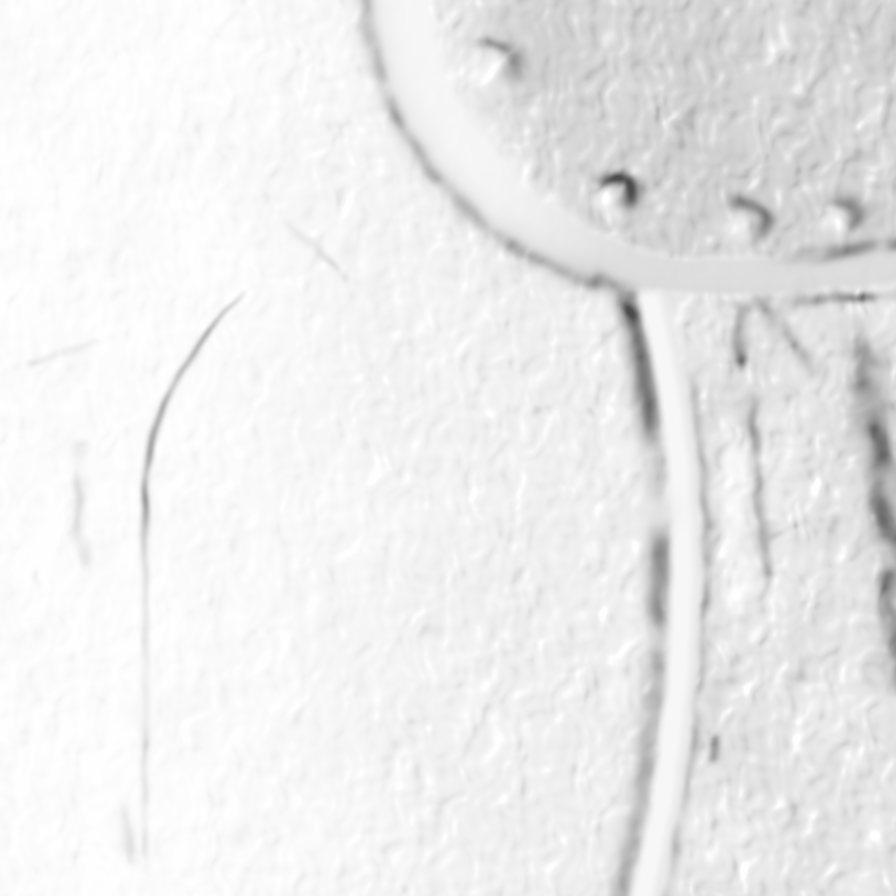
Give the GLSL for this texture map, as a Shadertoy shader.

```glsl
// Draws a pale embossed plaster map with a studded disc, a curved seam and shaded folds.

vec2 hashGradient(vec2 cell) {
    vec2 h = vec2(dot(cell, vec2(127.1, 311.7)), dot(cell, vec2(269.5, 183.3)));
    return fract(sin(h) * 43758.5) * 2.0 - 1.0;
}

float gradientNoise(vec2 p) {
    vec2 i = floor(p), f = fract(p);
    vec2 w = f * f * f * (f * (f * 6.0 - 15.0) + 10.0);
    float a = dot(hashGradient(i), f);
    float b = dot(hashGradient(i + vec2(1, 0)), f - vec2(1, 0));
    float c = dot(hashGradient(i + vec2(0, 1)), f - vec2(0, 1));
    float d = dot(hashGradient(i + 1.0), f - 1.0);
    return mix(mix(a, b, w.x), mix(c, d, w.x), w.y);
}

float relief(vec2 p) {
    return gradientNoise(p * vec2(38, 27)) + 0.55 * gradientNoise(p * vec2(82, 64) + 9.0);
}

// Soft window between two limits
float span(float t, float lo, float hi, float soft) {
    return smoothstep(lo - soft, lo + soft, t) * (1.0 - smoothstep(hi - soft, hi + soft, t));
}

float ridge(float d, float width) {
    return exp(-d * d / (width * width));
}

// Soft stroke along a straight segment
float stroke(vec2 p, vec2 a, vec2 b, float width) {
    vec2 ab = b - a;
    float t = clamp(dot(p - a, ab) / dot(ab, ab), 0.0, 1.0);
    return ridge(length(p - a - ab * t), width);
}

void mainImage(out vec4 fragColor, in vec2 fragCoord) {
    vec2 uv = fragCoord / iResolution.xy;
    vec2 warp = vec2(gradientNoise(uv * 26.0), gradientNoise(uv * 26.0 + 40.0));
    vec2 p = uv + 0.013 * warp;
    float patchy = clamp(0.75 + 1.3 * gradientNoise(uv * vec2(32, 26) + 5.0), 0.1, 1.5);
    float broad = gradientNoise(uv * vec2(11, 8) + 17.0);

    // Disc distance, wider on its right side
    vec2 q = uv + 0.006 * warp - vec2(0.781, 1.026);
    vec2 radii = vec2(q.x < 0.0 ? 0.372 : 0.8, 0.358);
    float disc = (length(q / radii) - 1.0) * 0.358;
    float rightward = smoothstep(0.5, 0.78, uv.x);
    float inner = -mix(0.065, 0.043, rightward);
    float soft = mix(0.03, 0.008, rightward);
    float inDisc = 1.0 - smoothstep(inner - soft, inner + 0.006, disc);
    float rim = span(disc, inner, -0.004, 0.006);

    // Seam line and the shaded ground on either side
    float bend = uv.y > 0.375 ? 0.43 : 0.32;
    float s = uv.x - 0.766 + bend * pow(uv.y - 0.375, 2.0) + 0.003 * warp.x;
    float belowDisc = smoothstep(-0.004, 0.006, disc);
    float tone = 0.988 - 0.05 * smoothstep(0.15, 0.65, uv.x);
    tone -= 0.04 * smoothstep(0.0, 0.04, s) * belowDisc;
    float discTone = mix(0.94, 0.835, smoothstep(0.47, 0.66, uv.x + 0.25 * (uv.y - 0.85)));
    tone = mix(tone, discTone, inDisc);
    tone += broad * (0.02 + 0.05 * max(inDisc, smoothstep(0.0, 0.05, s)));

    // Sparse embossed grain lit from the upper left
    float emboss = relief(p) - relief(p + vec2(-0.006, 0.005));
    emboss *= 0.45 + 1.4 * abs(emboss);
    float grain = 0.035 + 0.06 * smoothstep(0.15, 0.75, uv.x);
    grain += 0.03 * max(inDisc, smoothstep(0.03, 0.06, s));
    tone += emboss * grain * 1.3 * (0.5 + 0.7 * patchy);

    // Smooth rim with its ragged shadow lines
    float rimTone = mix(0.965, 0.86, smoothstep(0.52, 0.74, uv.x));
    tone = mix(tone, rimTone, rim * 0.9);
    float outerFade = 1.0 - 0.85 * smoothstep(0.68, 0.73, uv.x);
    float line = 0.22 * ridge(disc - 0.002, 0.008) * patchy + 0.05 * ridge(disc, 0.02);
    tone -= line * outerFade;
    tone -= 0.45 * ridge(disc - inner, 0.008) * smoothstep(0.84, 0.96, uv.x) * patchy;
    tone -= 0.25 * ridge(disc - 0.009, 0.006) * smoothstep(0.86, 0.94, uv.x) * patchy;

    // Studs: dark crescent over a bright lower left face
    vec4 studs[4] = vec4[4](vec4(0.545, 0.928, 0.026, 0.23), vec4(0.681, 0.783, 0.020, 0.55),
                            vec4(0.829, 0.752, 0.021, 0.32), vec4(0.938, 0.757, 0.018, 0.28));
    for (int i = 0; i < 4; i++) {
        vec2 d = p - studs[i].xy;
        float lit = dot(normalize(d + 1e-5), normalize(vec2(0.7, 0.6)));
        float shade = ridge(length(d * vec2(0.85, 1.1)) - studs[i].z, 0.009);
        tone -= studs[i].w * shade * smoothstep(-0.4, 0.9, lit);
        tone += 0.1 * ridge(length(d + 0.006), studs[i].z * 0.8);
    }

    // Bright seam with a broken shadow on the left and a thin one on the right
    float shadow = 0.5 * span(uv.y, 0.52, 0.665, 0.03) + 0.36 * span(uv.y, 0.30, 0.41, 0.02);
    shadow += 0.16 * span(uv.y, 0.42, 0.54, 0.03) + 0.22 * span(uv.y, -0.1, 0.29, 0.04);
    tone -= shadow * ridge(s + 0.029 + 0.007 * warp.y, 0.014) * (0.6 + 0.45 * patchy);
    tone -= 0.2 * stroke(p, vec2(0.67, 0.685), vec2(0.71, 0.65), 0.008) * patchy;
    tone -= 0.18 * ridge(s - 0.021 - 0.009 * warp.y, 0.007) * span(uv.y, -0.1, 0.57, 0.03) * patchy;
    float seamRun = 1.0 - smoothstep(0.665, 0.685, uv.y);
    tone = mix(tone, 0.97 - 0.05 * smoothstep(0.0, 0.014, s), span(s, -0.016, 0.016, 0.007) * seamRun);
    tone = mix(tone, 0.91, 0.85 * ridge(length((uv - vec2(0.724, 0.431)) * vec2(0.7, 1.0)), 0.022));

    // Folds to the right of the seam
    tone -= 0.4 * stroke(p, vec2(0.828, 0.655), vec2(0.826, 0.60), 0.009) * patchy;
    tone -= 0.25 * stroke(p, vec2(0.838, 0.55), vec2(0.856, 0.36), 0.009) * patchy;
    tone -= 0.17 * stroke(p, vec2(0.85, 0.66), vec2(0.91, 0.59), 0.009) * patchy;
    tone -= 0.25 * stroke(p, vec2(0.795, 0.175), vec2(0.798, 0.155), 0.007);
    tone += 0.06 * stroke(p, vec2(0.815, 0.52), vec2(0.82, 0.33), 0.014);
    float fold = uv.x - 1.0 + 0.3 * pow(max(uv.y - 0.25, 0.0), 2.0) + 0.016 * warp.x;
    tone -= 0.36 * ridge(fold, 0.02) * span(uv.y, 0.23, 0.63, 0.03) * patchy;

    // Fine arch and faint scratches on the left
    float arch = uv.x - 0.162 - 2.2 * pow(max(uv.y - 0.45, 0.0), 2.0) + 0.004 * warp.x;
    float archInk = 0.27 * span(uv.y, 0.38, 0.66, 0.03) + 0.08 * span(uv.y, 0.03, 0.38, 0.03);
    tone -= archInk * ridge(arch, 0.005) * (0.25 + 0.8 * patchy);
    tone -= 0.10 * stroke(p, vec2(0.086, 0.50), vec2(0.094, 0.37), 0.008) * patchy;
    tone -= 0.06 * stroke(p, vec2(0.03, 0.595), vec2(0.11, 0.62), 0.005) * patchy;
    tone -= 0.10 * stroke(p, vec2(0.138, 0.098), vec2(0.145, 0.04), 0.008) * patchy;
    tone -= 0.08 * stroke(p, vec2(0.325, 0.75), vec2(0.385, 0.69), 0.006) * patchy;

    fragColor = vec4(vec3(clamp(tone, 0.3, 0.995)), 1.0);
}
```
